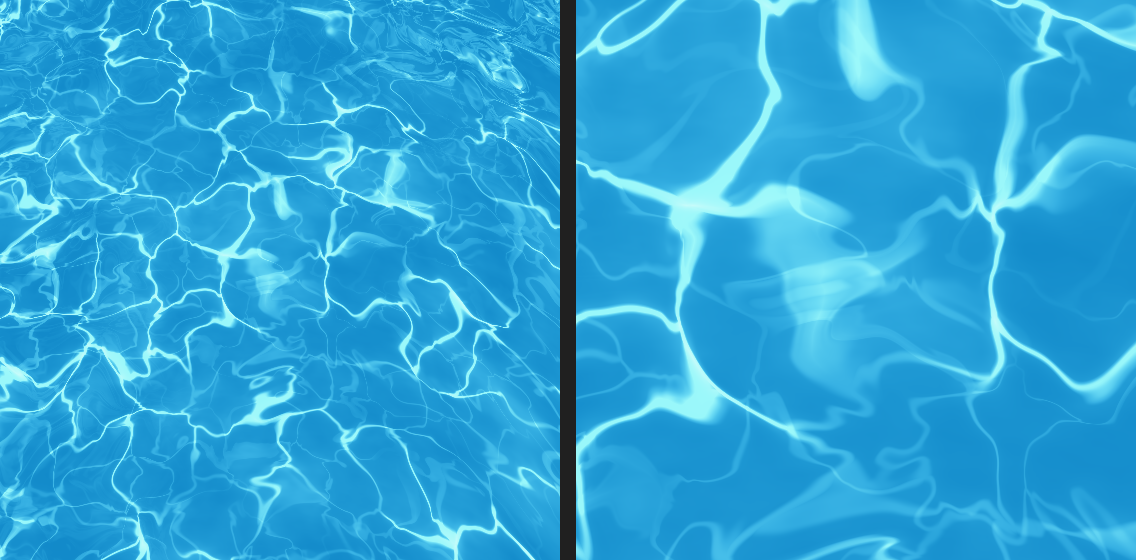
Left, the full canvas; right, a detail of the centre.
Write a Shadertoy shader that draws this texture.

```glsl
// Sunlit pool water: a net of bright caustic lines over rippled blue.
#define CELLS 7.2        // net cells across the near edge
#define TILT 0.45        // shrinking of cells with distance
#define WARP 0.62        // bending of the net lines
#define LINE_WIDTH 0.022 // thinnest line, in cells
#define FOLD_WIDTH 0.13  // extra width of folded sheets of light
#define GLOW 0.27        // soft light beside the lines
#define FAINT_NET 0.34   // strength of the second net
#define MOTTLE 0.50      // contrast of the blue ground
#define RIPPLE 0.42      // strength of surface streaks
#define SPARKLE 0.55     // strength of white glints

vec2 hash2(vec2 p) {
    vec3 q = fract(vec3(p.xyx) * vec3(0.1031, 0.1030, 0.0973));
    q += dot(q, q.yzx + 33.33);
    return fract((q.xx + q.yz) * q.zy);
}

// Two independent channels of smooth value noise.
vec2 noise2(vec2 p) {
    vec2 i = floor(p), f = fract(p);
    f = f * f * f * (f * (f * 6.0 - 15.0) + 10.0);
    return mix(mix(hash2(i), hash2(i + vec2(1, 0)), f.x),
               mix(hash2(i + vec2(0, 1)), hash2(i + vec2(1, 1)), f.x), f.y);
}

float fbm(vec2 p) {
    float sum = 0.0, amp = 0.5;
    for (int i = 0; i < 4; i++) {
        sum += amp * noise2(p).x;
        p = mat2(1.6, 1.2, -1.2, 1.6) * p + 7.3;
        amp *= 0.5;
    }
    return sum / 0.9375;
}

// Gaps from the nearest seed to the second (edges) and third (junctions).
vec2 netGaps(vec2 p) {
    vec2 cell = floor(p), f = fract(p);
    vec3 d = vec3(9.0);
    for (int y = -1; y <= 1; y++)
    for (int x = -1; x <= 1; x++) {
        vec2 o = vec2(x, y);
        float r = length(o + 0.06 + 0.88 * hash2(cell + o) - f);
        if (r < d.x) d = vec3(r, d.xy);
        else if (r < d.y) d = vec3(d.x, r, d.y);
        else d.z = min(d.z, r);
    }
    return d.yz - d.x;
}

vec2 bend(vec2 p, float amount) {
    p += amount * (noise2(p * 1.3 + 3.7) - 0.5);
    p += amount * 0.50 * (noise2(p * 2.9 + 19.1) - 0.5);
    return p + amount * 0.16 * (noise2(p * 6.5 + 41.0) - 0.5);
}

// Thin lines that swell into paler sheets; x is light, y is glints.
vec2 caustics(vec2 p) {
    vec2 gap = netGaps(p);
    vec2 vary = noise2(p * 1.1 + 60.0);
    float swell = smoothstep(0.62, 0.95, vary.x);
    float width = LINE_WIDTH + FOLD_WIDTH * swell;
    float strength = mix(0.28, 1.0, smoothstep(0.2, 0.62, vary.y));
    float sheet = 1.0 - smoothstep(width * 0.5, width + 0.055, gap.x);
    float rim = exp(-pow((gap.x - width) / 0.03, 2.0)) * swell;
    float light = sheet * mix(0.72, 0.42, swell) + rim * 0.25;
    light += GLOW * exp(-gap.x / 0.13);
    float glint = exp(-gap.y * 11.0) * smoothstep(0.35, 0.8, vary.y);
    return vec2(light * strength, glint);
}

// Blue tones from deep water to bright light.
vec3 waterColor(float t) {
    vec3 tones[6] = vec3[6](
        vec3(0.07, 0.54, 0.79), vec3(0.12, 0.60, 0.83), vec3(0.21, 0.69, 0.89),
        vec3(0.29, 0.76, 0.92), vec3(0.42, 0.86, 0.96), vec3(0.60, 0.97, 0.98));
    vec3 color = tones[0];
    for (int i = 1; i < 6; i++)
        color = mix(color, tones[i], clamp(t * 5.0 - float(i - 1), 0.0, 1.0));
    return color;
}

void mainImage(out vec4 fragColor, in vec2 fragCoord) {
    vec2 uv = fragCoord / iResolution.xy;

    // Receding water plane, with lines slanting down on the right
    float x = uv.x - 0.5;
    vec2 plane = CELLS * vec2(x * (1.0 + TILT * uv.y), uv.y * (1.0 + TILT * uv.y));
    plane.y += CELLS * 0.9 * x * max(x, 0.0);
    plane += 20.0;

    // Choppy areas: far right corner and left side
    float farRight = smoothstep(0.35, 0.0, length((uv - vec2(0.93, 0.93)) * vec2(0.9, 1.1)));
    float left = smoothstep(0.42, 0.0, uv.x);
    float chop = clamp(farRight + 0.35 * left + 0.25 * smoothstep(0.8, 1.0, uv.y), 0.0, 1.0);
    vec2 streakPos = bend(plane, 0.9) * vec2(2.2, 5.5);
    vec2 streak = noise2(streakPos) - 0.5;

    // Main net and a fainter one under it
    vec2 p = bend(plane, WARP) + chop * streak * vec2(0.45, 0.2);
    vec2 net = caustics(p);
    vec2 under = caustics(bend(plane * 1.35 + 31.0, WARP * 1.3) + chop * streak * 0.4);

    // Mottled ground and surface streaks
    float ground = 0.15 + MOTTLE * (fbm(plane * 0.9 + 5.0) - 0.5);
    ground += 0.10 * (fbm(plane * vec2(2.0, 4.5)) - 0.5);
    float crest = 1.0 - abs(2.0 * fbm(streakPos * 0.9 + 11.0) - 1.0);
    ground += RIPPLE * chop * (smoothstep(0.72, 1.0, crest) - 0.4);

    float light = max(ground, 0.0) + net.x * (1.0 - 0.55 * farRight);
    light += under.x * FAINT_NET * (0.7 + 0.9 * left);
    light += net.y * 0.35;

    vec3 color = waterColor(light);
    float glint = SPARKLE * net.y * smoothstep(0.75, 1.2, light);
    color = mix(color, vec3(0.93, 1.0, 0.98), clamp(glint, 0.0, 1.0));
    fragColor = vec4(color, 1.0);
}
```
